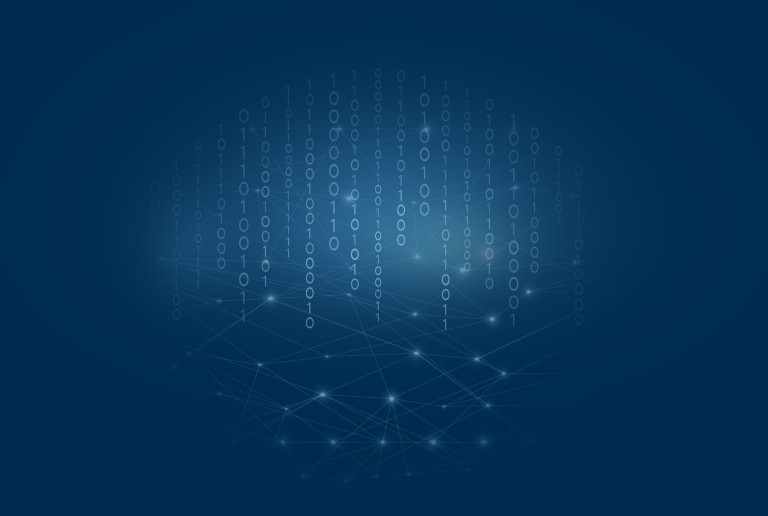
Reproduce this background procedurally as a Shadertoy shader.

```glsl
// Deep blue backdrop: soft glow, falling columns of rings and bars, and a web of linked lights.

const vec3 NAVY = vec3(0.0, 0.17, 0.31);
const vec3 GLOW_BLUE = vec3(0.17, 0.235, 0.265);
const vec3 GLOW_TEAL = vec3(0.09, 0.09, 0.045);
const vec3 GLOW_ROSE = vec3(0.12, 0.06, 0.05);
const vec3 SYMBOL_TINT = vec3(0.64, 0.81, 0.87);
const vec3 WEB_TINT = vec3(0.43, 0.66, 0.78);

float hash(vec2 p) {
    return fract(sin(dot(p, vec2(12.9898, 78.233))) * 43758.5453);
}

// Gaussian spot with separate horizontal and vertical radii
float spot(vec2 p, vec2 center, vec2 radius) {
    vec2 q = (p - center) / radius;
    return exp(-dot(q, q));
}

float segmentDistance(vec2 p, vec2 a, vec2 b) {
    vec2 pa = p - a, ba = b - a;
    return length(pa - ba * clamp(dot(pa, ba) / dot(ba, ba), 0.0, 1.0));
}

float stroke(float dist, float halfWidth, float pixel) {
    return 1.0 - smoothstep(halfWidth - 0.6 * pixel, halfWidth + 0.6 * pixel, abs(dist));
}

vec3 background(vec2 p) {
    float rise = p.y > 0.56 ? 0.205 : 0.155;
    float blue = spot(p, vec2(0.75, 0.56), vec2(0.31, rise));
    blue += 0.28 * spot(p, vec2(0.37, 0.52), vec2(0.09, 0.10));
    vec3 color = NAVY + GLOW_BLUE * blue;
    color += GLOW_TEAL * spot(p, vec2(0.875, 0.52), vec2(0.13, 0.075));
    return color + GLOW_ROSE * spot(p, vec2(0.944, 0.508), vec2(0.018));
}

// Ring or flagged bar of the given half height, centred on the origin
float symbol(vec2 q, float size, float kind, float pixel) {
    vec2 radius = vec2(0.62, 0.9) * size;
    float ring = (length(q / radius) - 1.0) * radius.x;
    float bar = segmentDistance(q, vec2(0.0, -0.9) * size, vec2(0.0, 0.9) * size);
    float flag = segmentDistance(q, vec2(0.0, 0.9) * size, vec2(-0.4, 0.6) * size);
    return stroke(kind < 0.5 ? ring : min(bar, flag), 0.1 * size, pixel);
}

// Evenly spaced columns whose length and scale cycle with their index
float columns(vec2 p, float pixel) {
    float spacing = 0.0434;
    float index = floor((p.x - 0.256) / spacing + 0.5);
    if (index < 0.0 || index > 20.0) return 0.0;
    float variety = hash(vec2(index, 3.7));
    float x = 0.256 + index * spacing + 0.006 * (variety - 0.5);
    float size = 0.0105 + 0.0023 * cos(1.5708 * (index - 1.0));
    float pitch = 2.75 * size;
    float offset = (x - 0.727) / 0.43;
    float top = 0.87 - 0.22 * offset * offset;
    float bottom = mod(index, 3.0) == 2.0 ? 0.37 : mix(0.42, 0.60, variety);
    float row = floor((top - p.y) / pitch);
    float y = top - (row + 0.5) * pitch;
    if (row < 0.0 || y < bottom) return 0.0;
    float light = 0.12 + 0.72 * spot(vec2(x, y), vec2(0.73, 0.50), vec2(0.25, 0.20));
    light *= mix(0.6, 1.0, hash(vec2(index, row + 9.0)));
    light *= 1.0 - smoothstep(0.7, 1.15, abs(offset));
    return light * symbol(p - vec2(x, y), size, hash(vec2(row, index)), pixel);
}

// Web node on a grid that widens upward and is most irregular halfway
vec2 nodePosition(vec2 cell) {
    float rise = cell.y / 6.0;
    float spacing = mix(0.097, 0.169, rise);
    vec2 base = vec2(mix(0.694, 0.742, rise) + (cell.x - 3.5) * spacing,
                     0.143 + 0.070 * cell.y + 0.0052 * cell.y * cell.y);
    vec2 jitter = vec2(hash(cell), hash(cell + 17.3)) - 0.5;
    return base + jitter * vec2(0.12, 0.075) * sin(3.14159 * rise);
}

float web(vec2 p, float pixel) {
    float light = 0.0;
    for (int row = -1; row <= 6; row++) {
        for (int column = 0; column < 8; column++) {
            vec2 cell = vec2(column, row);
            vec2 node = nodePosition(cell);
            float dist = length(p - node);
            float power = hash(cell + 5.1);
            light += (0.25 + 0.4 * power) * exp(-dist * dist / 0.000018);
            light += 0.4 * power * power * exp(-dist * dist / 0.00017);

            // Links to a neighbour and to two nodes higher up
            float faint = mix(0.19, 0.11, max(cell.y, 0.0) / 6.0);
            for (int link = 0; link < 3; link++) {
                float reach = floor(hash(cell + float(link) * 7.7) * 7.0) - 3.0;
                vec2 stepTo = link == 0 ? vec2(1.0, 0.0) : vec2(reach, float(link));
                vec2 target = cell + stepTo;
                if (target.y > 6.0) continue;
                float d = segmentDistance(p, node, nodePosition(target));
                light += faint * stroke(d, 0.0007, pixel);
            }
        }
    }
    float edge = length((p - vec2(0.735, 0.45)) / vec2(0.48, 0.44));
    return min(light, 0.85) * (1.0 - smoothstep(0.55, 1.0, edge));
}

void mainImage(out vec4 fragColor, in vec2 fragCoord) {
    float pixel = 1.0 / iResolution.y;
    vec2 p = fragCoord * pixel;
    p.x += 0.744 - 0.5 * iResolution.x * pixel;

    vec3 color = background(p);
    color = mix(color, WEB_TINT, web(p, pixel));
    color = mix(color, SYMBOL_TINT, columns(p, pixel));
    fragColor = vec4(color, 1.0);
}
```
